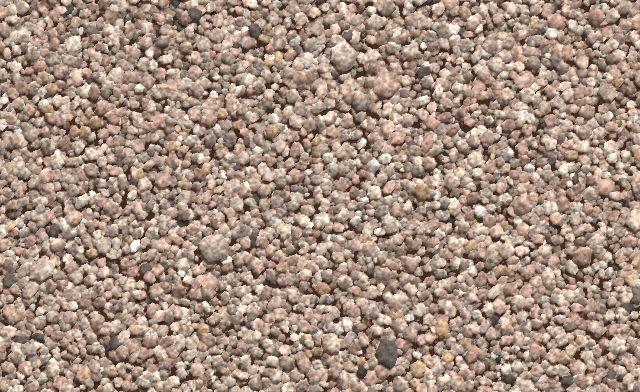
Write a WebGL 1 fragment shader that draws this texture.

```glsl
precision highp float;
// Sunlit bed of coarse pinkish gravel with scattered larger stones and shell chips.
uniform vec2 u_resolution;

const vec3 ROSE = vec3(0.77, 0.62, 0.55);
const vec3 CREAM = vec3(0.93, 0.86, 0.79);
const vec3 GREY = vec3(0.74, 0.67, 0.62);
const vec3 OCHRE = vec3(0.80, 0.66, 0.50);
const vec3 CHARCOAL = vec3(0.42, 0.38, 0.36);
const vec3 SHELL = vec3(0.97, 0.93, 0.88);
const vec3 SOIL = vec3(0.27, 0.17, 0.12);
const vec3 SHADOW_TINT = vec3(0.52, 0.41, 0.35);
const vec3 SUN = vec3(0.20, 0.64, 0.74);
const float FACET_ARC = 1.2566371;

struct Grain {
  float height;
  float seed;
  vec2 slope;
};

float hash(vec2 p) {
  return fract(sin(dot(p, vec2(127.1, 311.7))) * 43758.55);
}

float noise(vec2 p) {
  vec2 i = floor(p);
  vec2 f = fract(p);
  f = f * f * (3.0 - 2.0 * f);
  float low = mix(hash(i), hash(i + vec2(1.0, 0.0)), f.x);
  float high = mix(hash(i + vec2(0.0, 1.0)), hash(i + 1.0), f.x);
  return mix(low, high, f.y);
}

vec2 rotate(vec2 p, float angle) {
  float c = cos(angle);
  float s = sin(angle);
  return vec2(c * p.x - s * p.y, s * p.x + c * p.y);
}

// Scatter one size of stone, keeping whichever stone lies highest.
void addLayer(inout Grain top, vec2 p, float cells, float turn, float density, float lift) {
  vec2 g = rotate(p, turn) * cells;
  vec2 corner = floor(g - 0.5);
  for (int j = 0; j < 2; j++) {
    for (int i = 0; i < 2; i++) {
      vec2 id = corner + vec2(float(i), float(j));
      vec2 key = id + cells * 1.37;
      if (hash(key + 11.3) > density) continue;
      float seed = hash(key);
      vec2 jitter = vec2(hash(key + 3.1), hash(key + 7.7)) - 0.5;
      vec2 offset = g - id - 0.5 - 0.6 * jitter;
      float reach = mix(0.34, 0.56, hash(key + 5.9));

      // A chipped outline: an elongated five-sided stone with uneven sides.
      vec2 q = rotate(offset, seed * 40.0);
      q.y /= mix(0.60, 1.0, fract(seed * 17.0));
      float a = atan(q.y, q.x);
      float warped = a + 0.45 * sin(a + seed * 50.0) + 0.18 * sin(2.0 * a + seed * 90.0);
      float fold = mod(warped, FACET_ARC) - 0.5 * FACET_ARC;
      float d = length(q) * mix(0.9, cos(fold), 0.8) / reach;
      if (d >= 1.0) continue;

      float dome = 0.5 * reach / cells * sqrt(1.0 - d * d * d);
      float height = lift + 0.015 * fract(seed * 71.0) + dome;
      if (height > top.height) {
        float side = a - 0.75 * fold - seed * 40.0 - turn;
        vec2 outward = vec2(cos(side), sin(side));
        top = Grain(height, seed, outward * d * d + 0.75 * jitter);
      }
    }
  }
}

Grain gravel(vec2 p) {
  Grain top = Grain(0.0, -1.0, vec2(0.0));
  addLayer(top, p, 50.0, 0.4, 1.0, 0.0);
  addLayer(top, p, 41.0, 1.8, 0.9, 0.002);
  addLayer(top, p, 31.0, 1.1, 1.0, 0.005);
  addLayer(top, p, 27.0, 2.3, 0.5, 0.007);
  addLayer(top, p, 15.0, 0.7, 0.045, 0.015);
  return top;
}

vec3 stoneColor(float seed, vec2 p) {
  float kind = fract(seed * 331.7);
  float mottle = noise(p * 85.0 + seed * 30.0) - 0.5;
  vec3 color = mix(ROSE, CREAM, clamp(fract(seed * 57.3) + 0.7 * mottle, 0.0, 1.0));
  color = mix(color, GREY, 0.7 * step(kind, 0.16));
  color = mix(color, CHARCOAL, step(kind, 0.012));
  color = mix(color, OCHRE, 0.7 * step(0.95, kind));
  color = mix(color, SHELL, step(0.975, kind));
  float grit = noise(p * 150.0) + 0.8 * noise(p * 270.0) - 0.9;
  float pit = smoothstep(0.70, 0.92, noise(p * 125.0 + 60.0));
  return color * (1.0 + 0.30 * grit + 0.12 * mottle - 0.16 * pit);
}

vec3 shade(vec2 p) {
  Grain here = gravel(p);
  if (here.seed < 0.0) return SOIL;
  vec2 rough = vec2(noise(p * 120.0), noise(p * 120.0 + 40.0)) - 0.5;
  vec3 normal = normalize(vec3(here.slope + 0.6 * rough, 0.9));
  float light = 0.46 + 0.64 * max(dot(normal, SUN), 0.0);
  light *= mix(0.72, 1.03, smoothstep(0.003, 0.020, here.height));

  // Neighbours standing toward the sun cast short shadows.
  float blocker = gravel(p + 0.008 * normalize(SUN.xy)).height - here.height;
  float shadow = smoothstep(0.004, 0.011, blocker);
  return stoneColor(here.seed, p) * light * mix(vec3(1.0), SHADOW_TINT, shadow);
}

void main() {
  // Two diagonal samples smooth the stone edges.
  vec2 shift = vec2(0.25, 0.25);
  vec3 first = shade((gl_FragCoord.xy - shift) / u_resolution.y);
  vec3 second = shade((gl_FragCoord.xy + shift) / u_resolution.y);
  gl_FragColor = vec4(clamp(0.5 * (first + second), 0.0, 1.0), 1.0);
}
```
